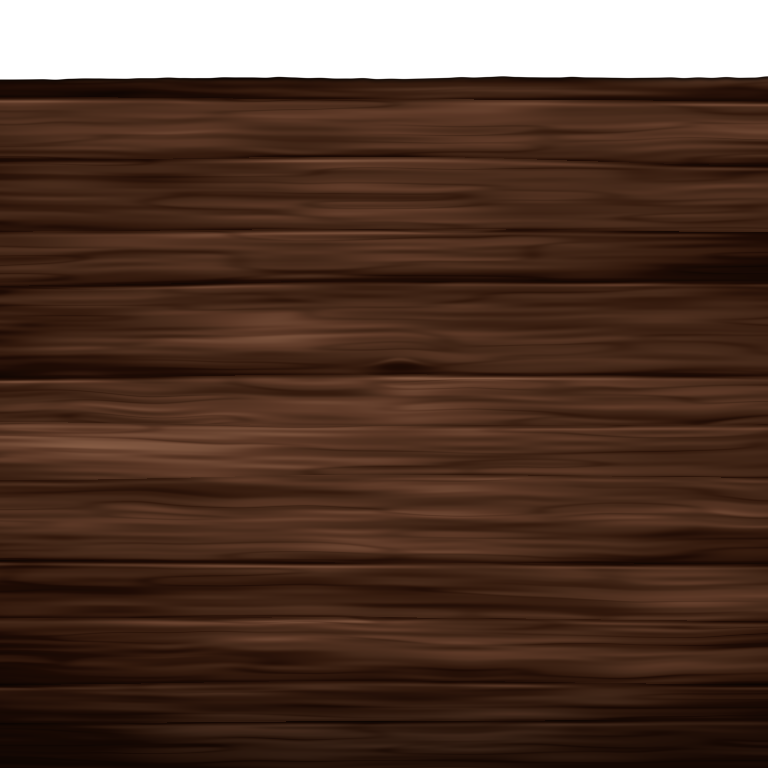
Reproduce this texture procedurally as a Shadertoy shader.

```glsl
// Dark walnut planks with fine horizontal grain below a plain white strip.

const float PLANKS = 11.0;
const float WOOD_TOP = 0.898;
const vec2 KNOT = vec2(0.52, 0.523);

const vec3 UMBER = vec3(0.12, 0.045, 0.018);
const vec3 COCOA = vec3(0.20, 0.10, 0.05);
const vec3 WALNUT = vec3(0.27, 0.16, 0.10);
const vec3 CHESTNUT = vec3(0.36, 0.22, 0.15);
const vec3 TAN = vec3(0.47, 0.315, 0.23);

float hash(vec2 p) {
    return fract(sin(dot(p, vec2(127.1, 311.7))) * 43758.5453);
}

float noise(vec2 p) {
    vec2 i = floor(p), f = fract(p);
    f = f * f * (3.0 - 2.0 * f);
    float low = mix(hash(i), hash(i + vec2(1, 0)), f.x);
    float high = mix(hash(i + vec2(0, 1)), hash(i + vec2(1, 1)), f.x);
    return mix(low, high, f.y);
}

float fbm(vec2 p) {
    float sum = 0.0, amp = 0.5;
    for (int i = 0; i < 4; i++) {
        sum += amp * noise(p);
        p = p * 2.03 + 17.3;
        amp *= 0.5;
    }
    return sum / 0.9375;
}

// Soft line of the given half width.
float band(float d, float width) {
    return exp(-d * d / (width * width));
}

// Bends the fibres in slow waves and opens them around the knot.
vec2 bendGrain(vec2 p, float figure) {
    vec2 k = p - KNOT;
    float bulge = band(k.x, 0.055) * exp(-abs(k.y) / 0.03);
    float y = p.y + 0.022 * (fbm(vec2(p.x * 2.2, p.y * 8.0)) - 0.5);
    y += 0.009 * figure * (noise(vec2(p.x * 10.0, p.y * 24.0)) - 0.5);
    y -= 0.012 * bulge * clamp(k.y / 0.008, -1.0, 1.0);
    return vec2(p.x, y);
}

// Broad streaks, fibres and thin pores, centred on zero.
float grain(vec2 p) {
    float streaks = fbm(vec2(p.x * 1.4, p.y * 17.0)) - 0.5;
    float fibres = noise(vec2(p.x * 3.5, p.y * 75.0)) - 0.5;
    float threads = noise(vec2(p.x * 8.0 + 31.0, p.y * 185.0)) - 0.5;
    float pores = band(noise(vec2(p.x * 5.0, p.y * 95.0 + 9.0)) - 0.5, 0.09);
    return 0.75 * streaks + 0.32 * fibres + 0.34 * threads - 0.13 * pores + 0.04;
}

// x: plank number, y: plank tone, z: dark seams, w: lit edges under them.
vec4 planks(vec2 p) {
    vec4 result = vec4(0.0, 0.5, 0.0, 0.0);
    for (float i = 0.0; i < PLANKS; i++) {
        float rnd = hash(vec2(i, 4.7));
        float seamY = WOOD_TOP * (i + 0.15 + 0.7 * rnd) / PLANKS;
        seamY += 0.012 * (noise(vec2(p.x * 2.0, i * 9.1)) - 0.5);
        float d = p.y - seamY;
        float depth = 0.35 + 0.65 * hash(vec2(i, 8.3));
        float along = noise(vec2(p.x * 5.0, i * 5.3));
        float shade = band(d, 0.003) + 0.5 * band(d - 0.006, 0.009);
        result.x += step(0.0, d);
        result.y = mix(result.y, hash(vec2(i, 2.9)), smoothstep(-0.002, 0.002, d));
        result.z += depth * shade * (0.4 + 0.6 * along);
        result.w += depth * band(d + 0.0055, 0.0022) * along;
    }
    return result;
}

vec3 woodColor(float tone) {
    float t = clamp(tone, -0.5, 1.15) * 4.0;
    vec3 color = mix(UMBER, COCOA, clamp(t, 0.0, 1.0));
    color = mix(color, WALNUT, clamp(t - 1.0, 0.0, 1.0));
    color = mix(color, CHESTNUT, clamp(t - 2.0, 0.0, 1.0));
    color = mix(color, TAN, clamp(t - 3.0, 0.0, 1.6));
    return color * (1.0 + 0.3 * min(t, 0.0));
}

void mainImage(out vec4 fragColor, in vec2 fragCoord) {
    vec2 p = fragCoord / iResolution.xy;
    vec4 plank = planks(p);

    // Fibres and plank tones
    float figure = hash(vec2(plank.x, 6.1));
    vec2 g = bendGrain(p, figure) + vec2(plank.x * 3.7, 0.0);
    float tone = 0.43 + 1.15 * grain(g) + 0.2 * (plank.y - 0.5);

    // Seams with broken highlights
    tone += 0.65 * plank.w - 0.6 * plank.z;

    // Knot with a lit brow and a pale patch beneath
    vec2 k = p - KNOT;
    float brow = k.y - 0.009 * band(k.x, 0.032);
    tone -= 0.4 * band(length(k / vec2(0.034, 0.007)), 1.0);
    tone += 0.3 * band(brow, 0.0025) * band(k.x, 0.04);
    tone += 0.16 * band(length((k + vec2(0.0, 0.042)) / vec2(0.045, 0.02)), 1.0);

    // Light falls off toward the sides and the bottom
    vec2 r = (p - vec2(0.5, 0.57)) * vec2(0.9, 1.0);
    tone += 0.16 - 0.95 * dot(r, r);
    vec3 wood = woodColor(tone) * mix(0.72, 1.0, smoothstep(0.0, 0.16, p.y));

    // Uneven upper edge with a dark rim
    float edge = WOOD_TOP + 0.005 * (noise(vec2(p.x * 6.0, 1.5)) - 0.5);
    edge += 0.002 * (noise(vec2(p.x * 55.0, 7.5)) - 0.5);
    wood *= 1.0 - 0.65 * band(p.y - edge, 0.004);
    float soft = max(0.001, 0.75 / iResolution.y);
    vec3 color = mix(wood, vec3(1.0), smoothstep(-soft, soft, p.y - edge));
    fragColor = vec4(color, 1.0);
}
```
